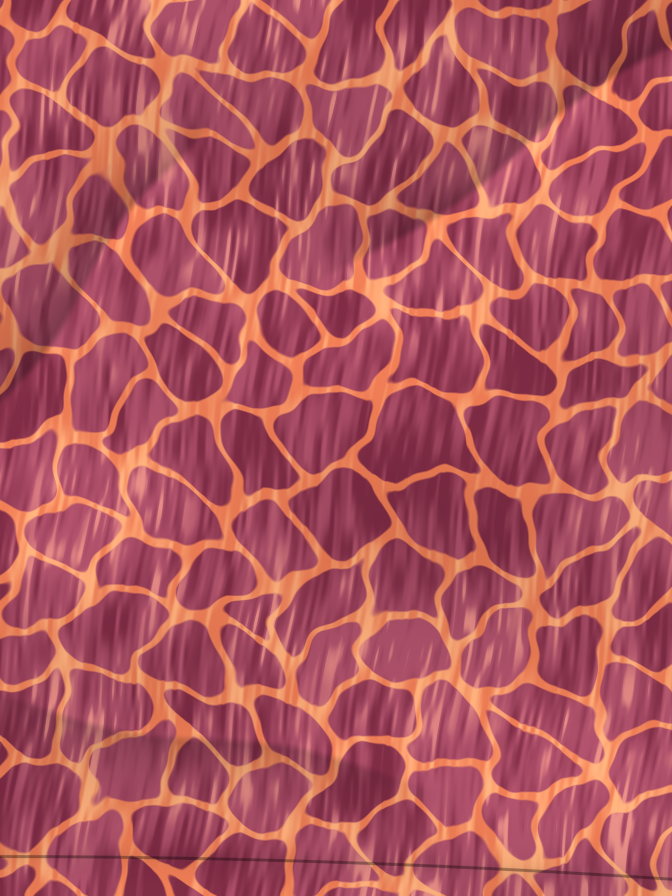
A WebGL 1 fragment shader for this pattern:

```glsl
precision highp float;
// Draped cloth with a giraffe print: wine patches, orange veins and brushed streaks.
uniform vec2 u_resolution;

const vec3 WINE = vec3(0.48, 0.165, 0.26);
const vec3 BERRY = vec3(0.67, 0.31, 0.41);
const vec3 ORANGE = vec3(0.90, 0.47, 0.32);
const vec3 APRICOT = vec3(0.98, 0.68, 0.48);
const vec3 BLUSH = vec3(0.94, 0.60, 0.54);

const vec2 CELLS = vec2(11.6, 13.0);   // patches per canvas height
const float JITTER = 0.86;             // irregularity of the patches
const float VEIN = 0.047;              // half width of a vein, in cells
const float ROUNDING = 15.0;           // lower values give rounder corners
const float EDGE = 0.018;              // softness of the dyed edge
const float RAGGED = 0.035;            // how far streaks disturb the edge
const float SLANT = 0.13;              // lean of the streaks
const vec2 STREAKS = vec2(210.0, 26.0);
const float FOLD_WIDTH = 0.035;

vec2 hash2(vec2 p) {
  vec2 q = vec2(dot(p, vec2(127.1, 311.7)), dot(p, vec2(269.5, 183.3)));
  return fract(sin(q) * 43758.55);
}

float noise(vec2 p) {
  vec2 i = floor(p), f = fract(p);
  f = f * f * (3.0 - 2.0 * f);
  float low = mix(hash2(i).x, hash2(i + vec2(1.0, 0.0)).x, f.x);
  float high = mix(hash2(i + vec2(0.0, 1.0)).x, hash2(i + vec2(1.0)).x, f.x);
  return mix(low, high, f.y);
}

// Layered sines that bend the outlines of the patches.
vec2 warp(vec2 p) {
  vec2 w = 0.17 * sin(p.yx * vec2(2.1, 1.7) + vec2(0.4, 2.0));
  w += 0.08 * sin(p.yx * vec2(4.7, 5.3) + p * 1.9 + vec2(1.3, 0.2));
  return w + 0.025 * sin(p.yx * vec2(11.0, 12.7) + p * 4.1);
}

vec2 seed(vec2 cell) {
  return cell + 0.5 + JITTER * (hash2(cell) - 0.5);
}

// x: rounded distance to the patch border, y: random value of the patch.
vec2 patches(vec2 p) {
  vec2 base = floor(p), home = base, nearest = vec2(0.0);
  float best = 100.0;
  for (int j = -1; j <= 1; j++) {
    for (int i = -1; i <= 1; i++) {
      vec2 cell = base + vec2(float(i), float(j));
      vec2 r = seed(cell) - p;
      if (dot(r, r) < best) {
        best = dot(r, r);
        nearest = r;
        home = cell;
      }
    }
  }
  float sum = 0.0;
  for (int j = -2; j <= 2; j++) {
    for (int i = -2; i <= 2; i++) {
      vec2 r = seed(home + vec2(float(i), float(j))) - p;
      vec2 apart = r - nearest;
      if (dot(apart, apart) > 0.0001) {
        sum += exp(-ROUNDING * dot(0.5 * (r + nearest), normalize(apart)));
      }
    }
  }
  return vec2(-log(sum) / ROUNDING, hash2(home + 17.0).y);
}

// Light on one side of a crease from a to b, shadow on the other.
float fold(vec2 p, vec2 a, vec2 b) {
  vec2 dir = normalize(b - a);
  float along = dot(p - a, dir) / length(b - a);
  float side = dot(p - a, vec2(-dir.y, dir.x)) + 0.009 * sin(along * 7.0);
  float reach = smoothstep(-0.25, 0.15, along) * smoothstep(1.2, 0.75, along);
  float light = mix(0.10, -0.27, smoothstep(-0.005, 0.007, side));
  return reach * light * exp(-abs(side) / FOLD_WIDTH);
}

void main() {
  vec2 p = gl_FragCoord.xy / u_resolution.y;
  float pixel = 1.0 / u_resolution.y;

  // Brushed streaks and broad tonal patches
  vec2 q = vec2(p.x - SLANT * p.y + 0.004 * sin(p.y * 21.0 + p.x * 9.0), p.y);
  float fine = noise(q * STREAKS);
  float streak = 0.6 * fine + 0.4 * noise(q * STREAKS * 0.52 + 31.0);
  float tone = 0.65 * noise(p * 7.0 + 5.0) + 0.35 * noise(p * 17.0);

  // Dyed patches
  vec2 cellPos = p * CELLS;
  vec2 spot = patches(cellPos + warp(cellPos));
  float soft = max(EDGE, CELLS.y * pixel * 0.8);
  float inside = smoothstep(VEIN - soft, VEIN + soft, spot.x + RAGGED * (streak - 0.5));
  float wear = 0.85 * streak + 0.6 * tone + 0.25 * spot.y;
  vec3 plum = mix(WINE, BERRY, smoothstep(0.55, 1.10, wear));
  float pale = smoothstep(0.58, 0.82, streak) * smoothstep(0.46, 0.72, tone);
  plum = mix(plum, BLUSH, 0.8 * pale);

  // Orange veins
  vec3 vein = mix(ORANGE, APRICOT, smoothstep(0.42, 0.85, 0.7 * streak + 0.4 * tone));
  vec3 color = mix(vein, plum, inside);

  // Folds, gentle waves and the lower seam
  float shade = 1.0 + 0.035 * sin(p.x * 5.0 - p.y * 11.0) + 0.02 * sin(p.x * 9.0 + p.y * 17.0);
  shade += fold(p, vec2(0.0, 0.55), vec2(0.21, 0.84));
  shade += fold(p, vec2(0.42, 0.72), vec2(0.78, 0.97));
  shade += 0.6 * fold(p, vec2(0.42, 0.14), vec2(0.0, 0.22));
  float seam = p.y - 0.044 + 0.045 * p.x * p.x;
  shade -= 0.30 * (1.0 - smoothstep(0.0008, 0.0008 + 1.5 * pixel, abs(seam)));
  shade -= 0.08 * exp(-abs(seam) / 0.012);
  gl_FragColor = vec4(color * shade, 1.0);
}
```
